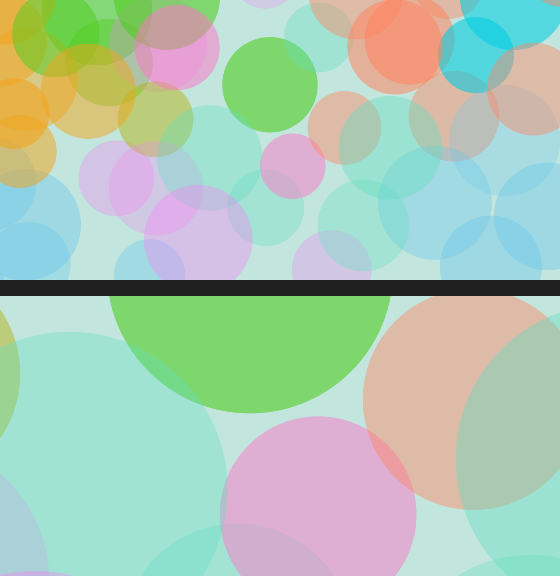
Top: the whole. Bottom: its middle third, enlarged.
A WebGL 1 fragment shader for this background:

```glsl
precision highp float;
// Overlapping translucent discs: warm tones above, pale cool tones below, on light mint.

uniform vec2 u_resolution;

const int DISC_COUNT = 44;
const vec3 MINT = vec3(0.76, 0.90, 0.87);
const vec3 ORANGE = vec3(0.95, 0.64, 0.10);
const vec3 OLIVE = vec3(0.70, 0.70, 0.05);
const vec3 GREEN = vec3(0.30, 0.80, 0.10);
const vec3 PINK = vec3(1.00, 0.46, 0.78);
const vec3 SALMON = vec3(1.00, 0.52, 0.38);
const vec3 CYAN = vec3(0.00, 0.80, 0.88);
const vec3 LILAC = vec3(0.95, 0.53, 0.95);
const vec3 TEAL = vec3(0.38, 0.87, 0.75);
const vec3 SKY = vec3(0.42, 0.78, 0.92);

float hash(float n, float salt) {
  return fract(sin(n * 12.9898 + salt * 78.233) * 43758.5);
}

// Evenly spread sequence with jitter, denser toward the upper left.
vec2 discCenter(float id) {
  vec2 spread = fract(0.5 + id * vec2(0.75488, 0.56984));
  vec2 jitter = vec2(hash(id, 1.0), hash(id, 2.0)) - 0.5;
  vec2 warped = pow(spread, vec2(1.15));
  return vec2(2.2 * warped.x - 0.1, 1.08 - 1.16 * warped.y) + 0.16 * jitter;
}

// Saturated tones, ordered roughly from left to right.
vec3 warmTone(float key) {
  vec3 tone = mix(ORANGE, OLIVE, step(0.15, key));
  tone = mix(tone, GREEN, step(0.24, key));
  tone = mix(tone, PINK, step(0.34, key));
  tone = mix(tone, GREEN, step(0.51, key));
  tone = mix(tone, SALMON, step(0.59, key));
  return mix(tone, CYAN, step(0.94, key));
}

// Pale tones, also ordered from left to right.
vec3 coolTone(float key) {
  vec3 tone = mix(SKY, LILAC, step(0.14, key));
  tone = mix(tone, TEAL, step(0.48, key));
  return mix(tone, SKY, step(0.78, key));
}

// Colour in rgb, opacity in a.
vec4 discPaint(float id, vec2 center) {
  float key = 0.5 * center.x + 0.4 * (hash(id, 3.0) - 0.5);
  float warmChance = 0.9 * smoothstep(0.25, 0.65, center.y);
  float isWarm = step(hash(id, 4.0), warmChance);
  vec3 tone = mix(coolTone(key), warmTone(key), isWarm);
  float opacity = mix(0.36, 0.50, isWarm) + 0.16 * (hash(id, 5.0) - 0.5);
  return vec4(tone, opacity);
}

float discMask(vec2 point, vec2 center, float radius, float pixel) {
  float distanceToEdge = length(point - center) - radius;
  return 1.0 - smoothstep(-0.5 * pixel, 0.5 * pixel, distanceToEdge);
}

void main() {
  float pixel = 1.0 / u_resolution.y;
  vec2 point = gl_FragCoord.xy * pixel;
  // Keep the layout filling the width at any aspect ratio.
  point.x += 1.0 - 0.5 * u_resolution.x * pixel;

  vec3 color = MINT;
  for (int i = 0; i < DISC_COUNT; i++) {
    float id = float(i) + 1.0;
    vec2 center = discCenter(id);
    float radius = mix(0.115, 0.205, hash(id, 6.0));
    vec4 paint = discPaint(id, center);
    color = mix(color, paint.rgb, paint.a * discMask(point, center, radius, pixel));
  }
  gl_FragColor = vec4(color, 1.0);
}
```
